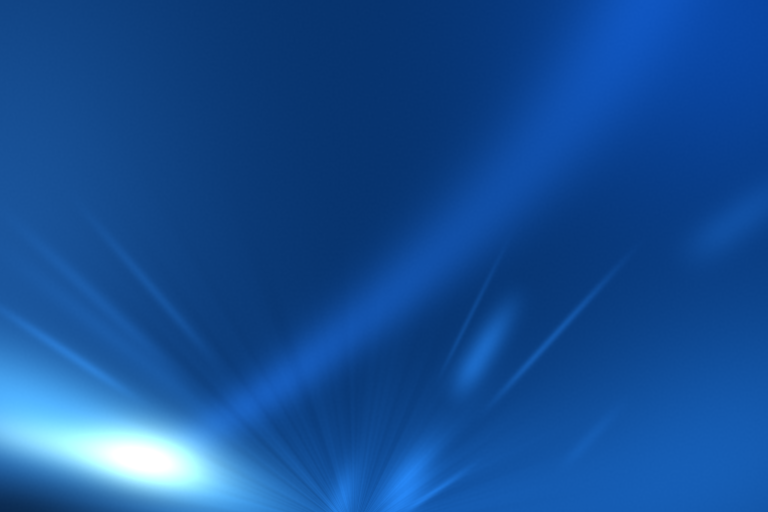
Give the GLSL for this background, as a WebGL 2 fragment shader.

```glsl
#version 300 es
precision highp float;

uniform vec2 u_resolution;
out vec4 fragColor;

// Palette: base tone, then light added on top of it
const vec3 NIGHT = vec3(0.025, 0.195, 0.42);
const vec3 HAZE_LEFT = vec3(0.075, 0.135, 0.19);
const vec3 HAZE_TOP = vec3(0.012, 0.08, 0.22);
const vec3 HAZE_LOW = vec3(0.055, 0.16, 0.27);
const vec3 BEAM_BLUE = vec3(0.045, 0.125, 0.25);
const vec3 RAY_BLUE = vec3(0.10, 0.25, 0.40);
const vec3 AURA_BLUE = vec3(0.24, 0.42, 0.46);
const vec3 CORE_CYAN = vec3(0.62, 0.52, 0.22);

// Layout, in units of canvas height
const vec2 CORE = vec2(0.29, 0.105);
const vec2 FAN_FOCUS = vec2(0.69, -0.04);
const vec3 BEAM_CURVE = vec3(0.178, 1.609, -0.539);
const float FAN_STRENGTH = 0.30;
const float GRAIN = 0.008;

// Rays as start.xy, end.xy, with (half width, strength)
const int RAY_COUNT = 10;
const vec4 RAYS[RAY_COUNT] = vec4[](
  vec4(0.87, 0.20, 1.03, 0.46), vec4(0.84, 0.23, 1.01, 0.57),
  vec4(0.92, 0.17, 1.27, 0.55), vec4(0.76, -0.02, 0.95, 0.11),
  vec4(0.45, 0.26, 0.12, 0.64), vec4(0.40, 0.22, -0.04, 0.63),
  vec4(0.30, 0.20, -0.08, 0.45), vec4(0.50, 0.12, -0.06, 0.56),
  vec4(1.08, 0.07, 1.24, 0.24), vec4(1.30, 0.47, 1.62, 0.70));
const vec2 RAY_SHAPE[RAY_COUNT] = vec2[](
  vec2(0.027, 0.72), vec2(0.005, 0.25), vec2(0.007, 0.42), vec2(0.006, 0.40),
  vec2(0.010, 0.22), vec2(0.014, 0.22), vec2(0.010, 0.36), vec2(0.022, 0.22),
  vec2(0.012, 0.12), vec2(0.040, 0.28));

vec2 hashGradient(vec2 cell) {
  vec2 h = vec2(dot(cell, vec2(127.1, 311.7)), dot(cell, vec2(269.5, 183.3)));
  return 2.0 * fract(sin(h) * 43758.5) - 1.0;
}

float gradientNoise(vec2 p) {
  vec2 i = floor(p), f = fract(p);
  vec2 u = f * f * f * (f * (f * 6.0 - 15.0) + 10.0);
  vec2 e = vec2(0.0, 1.0);
  float low = mix(dot(hashGradient(i), f),
                  dot(hashGradient(i + e.yx), f - e.yx), u.x);
  float high = mix(dot(hashGradient(i + e.xy), f - e.xy),
                   dot(hashGradient(i + e.yy), f - e.yy), u.x);
  return mix(low, high, u.y);
}

// Rotated elliptical Gaussian
float glow(vec2 p, vec2 center, vec2 radii, float angle) {
  vec2 d = p - center;
  float c = cos(angle), s = sin(angle);
  vec2 q = vec2(c * d.x + s * d.y, c * d.y - s * d.x) / radii;
  return exp(-dot(q, q));
}

// Soft line that fades at both ends
float ray(vec2 p, vec4 ends, float width) {
  vec2 axis = ends.zw - ends.xy, d = p - ends.xy;
  float t = dot(d, axis) / dot(axis, axis);
  float side = (axis.x * d.y - axis.y * d.x) / (length(axis) * width);
  float fade = smoothstep(0.0, 0.35, t) * (1.0 - smoothstep(0.45, 1.0, t));
  return fade * exp(-side * side);
}

// Broad beam bending upward to the right
float curvedBeam(vec2 p) {
  float center = BEAM_CURVE.x + p.y * (BEAM_CURVE.y + p.y * BEAM_CURVE.z);
  float slope = BEAM_CURVE.y + 2.0 * BEAM_CURVE.z * p.y;
  float width = mix(0.045, 0.105, smoothstep(0.15, 0.9, p.y));
  float side = (p.x - center) * inversesqrt(1.0 + slope * slope) / width;
  float fade = smoothstep(0.04, 0.25, p.y) * mix(1.0, 0.6, smoothstep(0.25, 0.95, p.y));
  return fade * exp(-side * side);
}

// Fine streaks spreading from a focus below the lower edge
float fan(vec2 p) {
  vec2 d = p - FAN_FOCUS;
  float radius = length(d), angle = atan(d.y, d.x);
  float streaks = gradientNoise(vec2(angle * 9.0, radius * 0.8))
                + 0.6 * gradientNoise(vec2(angle * 26.0, radius * 1.2 + 7.0));
  float reach = mix(0.30, 0.50, smoothstep(0.0, 0.5, -d.x));
  return streaks * exp(-radius * radius / (reach * reach));
}

void main() {
  vec2 p = gl_FragCoord.xy / u_resolution.y;
  p.x *= 1.497 * u_resolution.y / u_resolution.x;

  // Background haze
  vec3 color = NIGHT;
  color += HAZE_LEFT * glow(p, vec2(-0.02, 0.50), vec2(0.42, 0.65), 0.0);
  color += HAZE_TOP * glow(p, vec2(1.42, 0.96), vec2(0.42, 0.36), 0.4);
  color += HAZE_LOW * glow(p, vec2(1.42, 0.10), vec2(0.50, 0.30), 0.35);
  color += HAZE_LOW * 0.7 * glow(p, vec2(0.78, -0.02), vec2(0.42, 0.22), 0.0);

  // Beams, rays and streaks
  color += BEAM_BLUE * curvedBeam(p);
  for (int i = 0; i < RAY_COUNT; i++)
    color += RAY_BLUE * RAY_SHAPE[i].y * ray(p, RAYS[i], RAY_SHAPE[i].x);
  color += RAY_BLUE * FAN_STRENGTH * fan(p);
  color += RAY_BLUE * 0.80 * glow(p, vec2(0.79, 0.05), vec2(0.09, 0.035), 1.0);
  color += RAY_BLUE * 0.55 * glow(p, vec2(0.67, 0.03), vec2(0.07, 0.025), 1.3);

  // Bright source, its tail and the shade beneath
  color += AURA_BLUE * glow(p, vec2(0.10, 0.175), vec2(0.34, 0.105), -0.38);
  color += AURA_BLUE * 0.55 * glow(p, vec2(0.40, 0.06), vec2(0.20, 0.07), -0.45);
  color += CORE_CYAN * glow(p, CORE, vec2(0.115, 0.058), -0.20);
  color += CORE_CYAN * 0.48 * glow(p, vec2(0.14, 0.125), vec2(0.23, 0.040), -0.22);
  color *= 1.0 - 0.42 * glow(p, vec2(0.02, 0.0), vec2(0.22, 0.06), -0.18);

  color += GRAIN * gradientNoise(p * 170.0);
  fragColor = vec4(clamp(color, 0.0, 1.0), 1.0);
}
```
